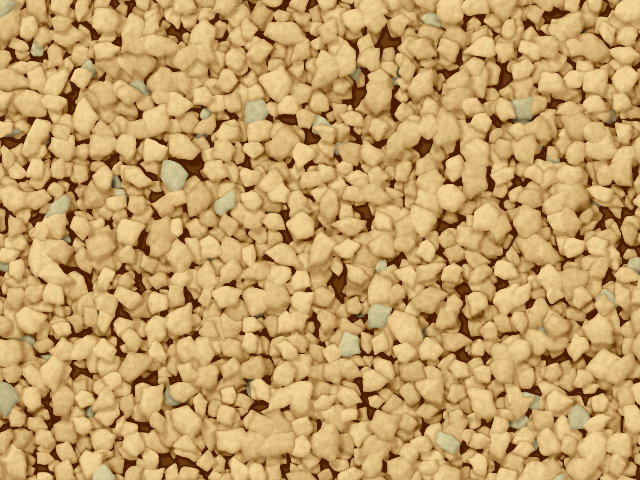
Give the GLSL for this texture, as a Shadertoy shader.

```glsl
// Bed of small golden gravel: four layers of jittered grains, painted deep to high.
// Each grain is a rounded random polygon with domed shading; its tone picks a colour
// from a brown-to-cream ramp, and every layer drops soft shadows on the one below.

const int   LAYERS      = 4;
const int   FACETS      = 5;
const float TOP_CELLS   = 19.5;   // grid cells per canvas height, highest layer
const float CELL_STEP   = 2.5;    // extra cells for each deeper layer
const float PRESENCE    = 0.74;   // share of cells that hold a grain
const float JITTER      = 0.62;
const float MIN_RADIUS  = 0.37;   // in cells
const float MAX_RADIUS  = 0.63;
const float ROUNDNESS   = 9.0;    // higher gives sharper corners
const float EDGE        = 0.0016; // edge softness in canvas heights
const float BASE_TONE   = 4.95;   // position on the colour ramp
const float LAYER_DROP  = 0.22;
const float RIM_DARK    = 1.7;
const float LIGHT_GAIN  = 0.75;
const float FACE_GAIN   = 0.45;
const float SHADOW      = 1.7;
const float MOTTLE      = 0.65;
const float GREY_SHARE  = 0.04;
const vec2  LIGHT       = vec2(-0.55, 0.83);
const float TAU         = 6.2832;

const vec3 RAMP[6] = vec3[6](
    vec3(0.33, 0.15, 0.01), vec3(0.46, 0.28, 0.07), vec3(0.58, 0.42, 0.18),
    vec3(0.70, 0.54, 0.31), vec3(0.80, 0.66, 0.42), vec3(0.90, 0.77, 0.53));

vec3 hash3(vec2 p, float seed) {
    vec3 q = fract(vec3(p.xyx + seed * 7.31) * vec3(0.1031, 0.1030, 0.0973));
    q += dot(q, q.yxz + 33.33);
    return fract((q.xxy + q.yzz) * q.zyx);
}

float gradientDot(vec2 cell, vec2 offset) {
    float a = TAU * hash3(cell, 5.0).x;
    return dot(vec2(cos(a), sin(a)), offset);
}

float gradientNoise(vec2 p) {
    vec2 i = floor(p), f = fract(p);
    vec2 u = f * f * f * (f * (f * 6.0 - 15.0) + 10.0);
    vec2 e = vec2(0.0, 1.0);
    return mix(mix(gradientDot(i, f), gradientDot(i + e.yx, f - e.yx), u.x),
               mix(gradientDot(i + e.xy, f - e.xy), gradientDot(i + 1.0, f - 1.0), u.x), u.y);
}

// Rounded polygon: x is 0 at the centre and 1 on the rim, yz is the outward direction.
vec3 grainShape(vec2 p, vec2 id, float seed) {
    float total = 0.0;
    vec2 outward = vec2(0.0);
    for (int i = 0; i < FACETS; i++) {
        vec3 h = hash3(id, seed + 1.7 * float(i + 1));
        float a = TAU * (float(i) + 0.65 * h.x) / float(FACETS);
        vec2 n = vec2(cos(a), sin(a));
        float w = pow(max(dot(p, n) / mix(0.8, 1.12, h.y), 0.0), ROUNDNESS);
        total += w;
        outward += w * n;
    }
    return vec3(pow(total, 1.0 / ROUNDNESS), outward / max(total, 1e-9));
}

vec3 rampColor(float tone) {
    tone = clamp(tone, -0.3, 5.5);
    int i = int(clamp(floor(tone), 0.0, 4.0));
    return max(mix(RAMP[i], RAMP[i + 1], tone - float(i)), 0.0);
}

// Paints one layer over the surface below; x is tone, y is greyness.
vec2 paintLayer(vec2 below, vec2 uv, float level, float mottle) {
    float cells = TOP_CELLS + CELL_STEP * (float(LAYERS) - 1.0 - level);
    float seed = 11.0 + 17.0 * level;
    vec2 p = uv * cells + level * vec2(3.37, 5.71);
    vec2 home = floor(p), layer = below;
    float cover = 0.0, top = -1.0, shadow = 0.0;
    float soft = max(EDGE, 0.7 / iResolution.y) * cells;

    for (int y = -1; y <= 1; y++)
    for (int x = -1; x <= 1; x++) {
        vec2 id = home + vec2(x, y);
        vec3 place = hash3(id, seed), look = hash3(id, seed + 0.5), kind = hash3(id, seed + 0.9);
        vec2 d = p - id - 0.5 - JITTER * (place.xy - 0.5);
        if (place.z > PRESENCE || dot(d, d) > 1.3) continue;

        // Turn, stretch and measure the grain
        float radius = mix(MIN_RADIUS, MAX_RADIUS, look.x * look.x);
        float c = cos(TAU * look.y), s = sin(TAU * look.y);
        mat2 turn = mat2(c, -s, s, c);
        float stretch = mix(1.0, 1.24, look.z);
        vec2 q = turn * d / radius * vec2(1.0 / stretch, stretch);
        vec3 shape = grainShape(q, id, seed);
        float g = shape.x;
        float lit = dot(shape.yz * turn, LIGHT);

        // Domed light, one broken face, dark rim
        float faceAngle = TAU * kind.z;
        vec2 faceDir = vec2(cos(faceAngle), sin(faceAngle));
        float face = smoothstep(-0.12, 0.12, dot(q, faceDir) - 0.25);
        float tone = BASE_TONE - LAYER_DROP * (float(LAYERS) - 1.0 - level)
                   + 0.9 * (kind.x - 0.5) + MOTTLE * mottle
                   + LIGHT_GAIN * lit * min(g * g, 1.0)
                   + FACE_GAIN * face * dot(faceDir * turn, LIGHT)
                   - RIM_DARK * pow(min(g, 1.1), 6.0);

        // Highest grain wins inside the layer
        float z = 0.5 * kind.y + 0.9 * sqrt(max(1.0 - g * g, 0.0));
        float alpha = 1.0 - smoothstep(1.0 - soft / radius, 1.0 + soft / radius, g);
        float win = alpha * smoothstep(-0.07, 0.07, z - top);
        float grey = step(1.0 - GREY_SHARE, fract(kind.x * 37.0 + kind.y));
        layer = mix(layer, vec2(tone, grey), win);
        top = mix(top, z, win);
        cover = max(cover, alpha);
        shadow = max(shadow, 1.0 - smoothstep(0.95, 1.42, g + 0.14 * lit));
    }
    below.x -= SHADOW * shadow;
    return mix(below, layer, cover);
}

void mainImage(out vec4 fragColor, in vec2 fragCoord) {
    vec2 uv = fragCoord / iResolution.y;
    float mottle = gradientNoise(uv * 75.0) + 0.7 * gradientNoise(uv * 170.0 + 9.0);
    vec2 bend = vec2(gradientNoise(uv * 45.0 + 31.0), gradientNoise(uv * 45.0 + 67.0));
    uv += 0.0045 * bend;

    vec2 surface = vec2(0.6, 0.0);
    for (int i = 0; i < LAYERS; i++) surface = paintLayer(surface, uv, float(i), mottle);

    // Tone to colour, with a few grey-green grains
    vec3 color = rampColor(surface.x);
    vec3 stone = dot(color, vec3(0.3, 0.59, 0.11)) * vec3(0.98, 0.96, 0.74);
    fragColor = vec4(mix(color, stone, 0.75 * surface.y), 1.0);
}
```
